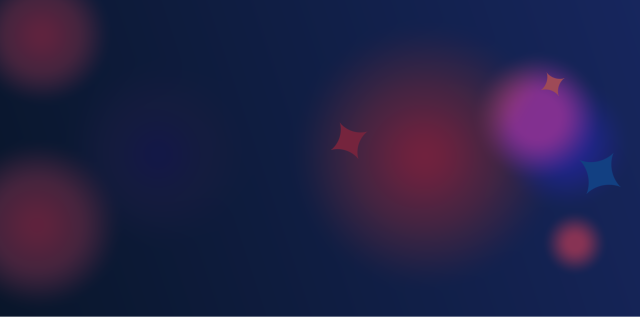
Give the GLSL for this background, as a WebGL 1 fragment shader.

```glsl
precision highp float;
// A navy gradient with soft red, violet and blue light spots, three tilted
// four-pointed stars and a thin white strip along the lower edge.
// Spots are smooth radial blends; each star is bounded by four circular arcs.

#define NAVY_DARK vec3(0.035, 0.085, 0.165)
#define NAVY_LIGHT vec3(0.090, 0.150, 0.370)
#define WINE vec3(0.300, 0.150, 0.250)
#define CRIMSON vec3(0.460, 0.130, 0.240)
#define INDIGO vec3(0.075, 0.090, 0.280)
#define BLUE vec3(0.130, 0.145, 0.580)
#define VIOLET vec3(0.530, 0.190, 0.570)
#define ROSE vec3(0.620, 0.240, 0.390)
#define STAR_ARC 1.3
#define STRIP_HEIGHT 0.0104

uniform vec2 u_resolution;

// Radial falloff: full inside the inner radius, zero at the outer one.
float glow(vec2 p, vec2 center, float inner, float outer) {
  return 1.0 - smoothstep(inner, outer, distance(p, center));
}

// Coverage of a concave star with tips at the given radius.
float star(vec2 p, vec2 center, float radius, float angle, float pixel) {
  float c = cos(angle);
  float s = sin(angle);
  vec2 q = abs(mat2(c, -s, s, c) * (p - center)) / radius;
  float arcRadius = length(vec2(STAR_ARC - 1.0, STAR_ARC));
  float edge = (arcRadius - distance(q, vec2(STAR_ARC))) * radius;
  float tip = (max(q.x, q.y) - 1.0) * radius;
  return 1.0 - smoothstep(-pixel, pixel, max(edge, tip));
}

// Muted halo with a redder heart.
vec3 redSpot(vec3 base, vec2 p, vec2 center, float radius, float halo, float heart) {
  base = mix(base, WINE, halo * glow(p, center, radius * 0.48, radius * 1.06));
  return mix(base, CRIMSON, heart * glow(p, center, 0.0, radius * 0.68));
}

void main() {
  // Canvas is two units wide and one unit high.
  vec2 p = gl_FragCoord.xy / u_resolution * vec2(2.0, 1.0);
  float pixel = 0.75 / u_resolution.y;

  // Background
  float slope = clamp(0.42 * p.x + 0.14 * p.y, 0.0, 1.0);
  vec3 color = mix(NAVY_DARK, NAVY_LIGHT, slope);

  // Faint indigo spot
  vec2 indigoCenter = vec2(0.495, 0.518);
  color = mix(color, vec3(0.09, 0.11, 0.25), 0.75 * glow(p, indigoCenter, 0.12, 0.31));
  color = mix(color, INDIGO, 0.85 * glow(p, indigoCenter, 0.0, 0.16));

  // Red spots
  color = redSpot(color, p, vec2(0.130, 0.890), 0.215, 0.85, 0.55);
  color = redSpot(color, p, vec2(0.117, 0.297), 0.260, 0.85, 0.55);
  color = redSpot(color, p, vec2(1.328, 0.513), 0.410, 0.75, 0.90);

  // Blue spot under the violet one, which turns rose on its upper left
  color = mix(color, BLUE, 0.85 * glow(p, vec2(1.765, 0.550), 0.04, 0.22));
  vec2 violetCenter = vec2(1.680, 0.635);
  vec2 offset = p - violetCenter;
  float warmth = smoothstep(0.02, 0.19, dot(offset, vec2(-0.85, 0.53)));
  vec3 violet = mix(VIOLET, ROSE, warmth);
  color = mix(color, violet, 0.95 * glow(p, violetCenter, 0.06, 0.21));

  // Small rose spot
  color = mix(color, vec3(0.53, 0.20, 0.33), glow(p, vec2(1.797, 0.240), 0.015, 0.105));

  // Stars
  color = mix(color, vec3(0.46, 0.14, 0.24), star(p, vec2(1.091, 0.560), 0.063, 0.47, pixel));
  color = mix(color, vec3(0.62, 0.29, 0.34), star(p, vec2(1.727, 0.737), 0.040, 0.47, pixel));
  color = mix(color, vec3(0.07, 0.25, 0.51), star(p, vec2(1.875, 0.458), 0.076, 0.99, pixel));

  // White strip
  float strip = 1.0 - smoothstep(STRIP_HEIGHT - pixel, STRIP_HEIGHT + pixel, p.y);
  color = mix(color, vec3(1.0), strip);

  gl_FragColor = vec4(color, 1.0);
}
```
